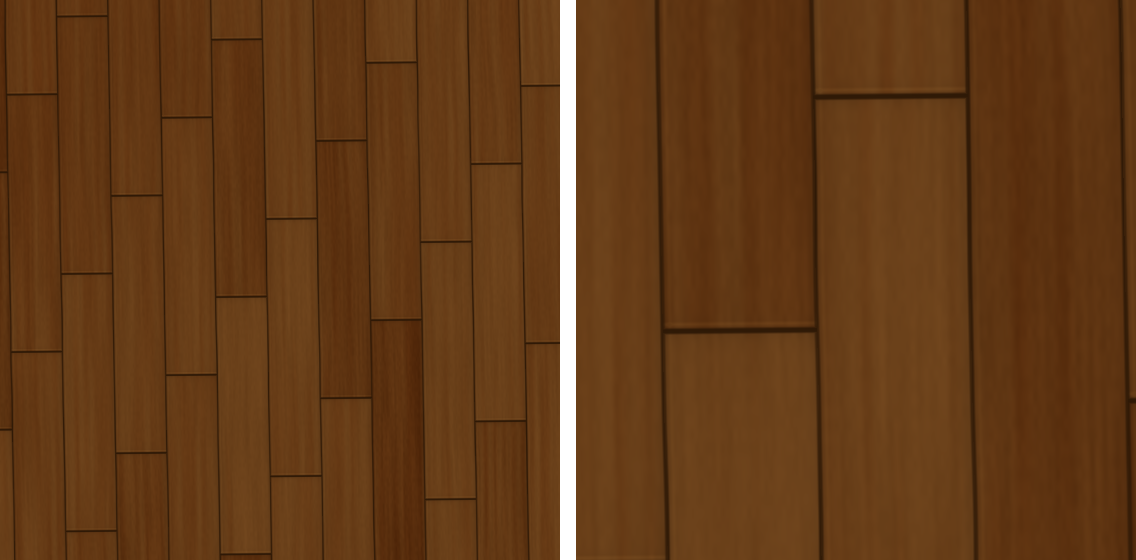
Left, the full canvas; right, a detail of the centre.
A Shadertoy shader for this texture:

```glsl
// Dark hardwood floor: narrow, slightly leaning planks with stepped end joints.
// Each plank gets a hashed tone and warmth; stretched value noise forms the grain,
// and distances to the plank edges form the seams, soft shading and bevels.

#define PLANK_WIDTH 0.0918
#define PLANK_LENGTH 0.4596
#define FIRST_SEAM 0.0085
#define FIRST_JOINT 0.3086
#define JOINT_STEP 0.3034
#define LEAN 0.0179
#define JOINT_TILT 0.010
#define SEAM_HALF 0.0013
#define JOINT_HALF 0.0016
#define GRAIN 0.42

const vec3 DARK_WOOD  = vec3(0.285, 0.150, 0.035);
const vec3 LIGHT_WOOD = vec3(0.465, 0.290, 0.125);
const vec3 SEAM_COLOR = vec3(0.170, 0.090, 0.020);
const vec3 WARM_TINT  = vec3(1.02, 0.86, 0.66);

float hash(vec2 p) {
    vec3 q = fract(p.xyx * vec3(0.1031, 0.1030, 0.0973));
    q += dot(q, q.yzx + 33.33);
    return fract((q.x + q.y) * q.z);
}

float noise(vec2 p) {
    vec2 cell = floor(p), f = fract(p);
    f = f * f * (3.0 - 2.0 * f);
    float low  = mix(hash(cell), hash(cell + vec2(1, 0)), f.x);
    float high = mix(hash(cell + vec2(0, 1)), hash(cell + vec2(1, 1)), f.x);
    return mix(low, high, f.y);
}

// Soft-edged line of the given half width around distance zero
float line(float dist, float halfWidth, float soft) {
    return 1.0 - smoothstep(halfWidth - soft, halfWidth + soft, dist);
}

void mainImage(out vec4 fragColor, in vec2 fragCoord) {
    vec2 uv = fragCoord / iResolution.xy;
    float down = 1.0 - uv.y;
    float soft = max(0.0009, 0.7 / iResolution.y);

    // Plank layout: column, row and position inside the plank
    float waver = 0.0010 * (noise(vec2(uv.x * 11.0, down * 14.0)) - 0.5);
    float across = (uv.x - LEAN * down + waver - FIRST_SEAM) / PLANK_WIDTH + 1.0;
    float column = floor(across);
    float a = fract(across);
    float along = (down + JOINT_TILT * a * PLANK_WIDTH - FIRST_JOINT) / PLANK_LENGTH
                + column * JOINT_STEP;
    float row = floor(along);
    float b = fract(along);
    vec2 plank = vec2(column + 7.0, row + 19.0);
    float seed = hash(plank);
    float seed2 = hash(plank + 41.7);

    // Grain: wavering broad streaks, fine fibres and short pores
    vec2 g = vec2(a * PLANK_WIDTH + seed * 9.0, down + seed2 * 7.0);
    g.x += 0.006 * (noise(g * vec2(14.0, 5.0)) - 0.5);
    float broad  = noise(g * vec2(115.0, 3.5)) - 0.5;
    float fibre  = noise(g * vec2(270.0, 11.0)) - 0.5;
    float pores  = noise(g * vec2(380.0, 130.0)) - 0.5;
    float blotch = noise(g * vec2(22.0, 6.0)) - 0.5;
    float grain = 0.48 * broad + 0.34 * fibre + 0.22 * pores + 0.25 * blotch;

    // Most planks are light; a few are deep and reddish, more so at the upper left
    float deep = pow(seed, 4.0);
    float corner = 1.0 - smoothstep(0.1, 0.8, length(vec2(uv.x, down)));
    float tone = 0.73 - 0.34 * deep - 0.10 * seed2 - 0.08 * corner;
    tone += GRAIN * (0.85 + 0.6 * deep) * grain;
    vec3 color = mix(DARK_WOOD, LIGHT_WOOD, clamp(tone, 0.0, 1.1));
    float warmth = 0.10 + 0.45 * deep + 0.25 * corner - 0.55 * broad + 0.15 * (seed2 - 0.5);
    color = mix(color, color * WARM_TINT, clamp(warmth, 0.0, 0.8));

    // Edge distances in canvas units
    float left = a * PLANK_WIDTH;
    float side = min(left, PLANK_WIDTH - left);
    float foot = (1.0 - b) * PLANK_LENGTH;
    float end = min(foot, PLANK_LENGTH - foot);

    // Shaded borders and pale bevels on the left side and at the foot
    color *= 1.0 - 0.13 * exp(-side / 0.005) - 0.12 * exp(-end / 0.004);
    float bevel = 0.6 * line(abs(left - 0.0042), 0.0010, 0.0012)
                + line(abs(foot - 0.0040), 0.0010, 0.0012);
    color += vec3(0.045, 0.035, 0.018) * min(bevel, 1.0);

    // Dark gaps, the long seams uneven in strength
    float strength = 0.62 + 0.3 * noise(vec2(column * 5.0, down * 9.0));
    float gap = max(strength * line(side, SEAM_HALF, soft),
                    0.92 * line(end, JOINT_HALF, soft));
    color = mix(color, SEAM_COLOR, gap);

    fragColor = vec4(color, 1.0);
}
```
